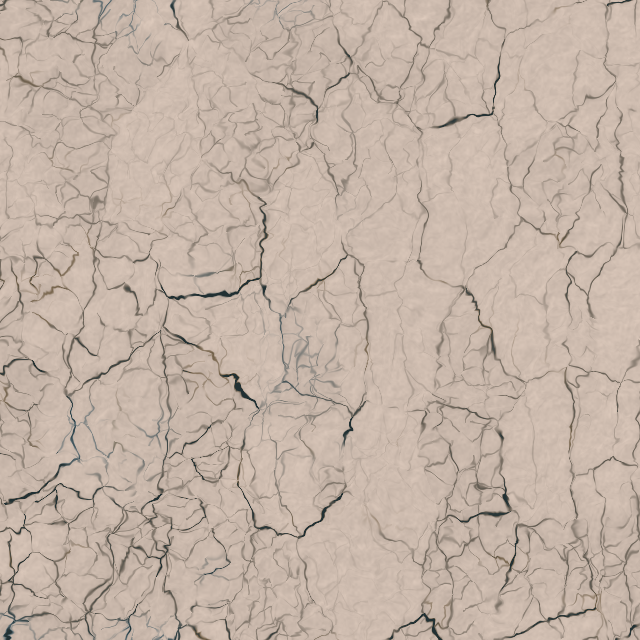
This texture is drawn by a WebGL 2 fragment shader. Its source:

```glsl
#version 300 es
precision highp float;
// Dry, cracked plaster: warped cell borders at several sizes form the cracks,
// broken up by noise. Cells stretch upright on the right and turn small and
// slanted on the left; a faint side-lit relief covers the surface.
uniform vec2 u_resolution;
out vec4 fragColor;

float hash1(vec2 p) {
  vec3 q = fract(vec3(p.xyx) * 0.1031);
  q += dot(q, q.yzx + 33.33);
  return fract((q.x + q.y) * q.z);
}

vec2 hash2(vec2 p) {
  return vec2(hash1(p), hash1(p + vec2(41.7, 113.3)));
}

float noise(vec2 p) {
  vec2 i = floor(p), f = fract(p);
  f = f * f * (3.0 - 2.0 * f);
  return mix(mix(hash1(i), hash1(i + vec2(1, 0)), f.x),
             mix(hash1(i + vec2(0, 1)), hash1(i + vec2(1, 1)), f.x), f.y);
}

float fbm(vec2 p) {
  float sum = 0.0, gain = 0.5;
  for (int i = 0; i < 4; i++) {
    sum += gain * noise(p);
    p = mat2(1.6, 1.2, -1.2, 1.6) * p + 7.3;
    gain *= 0.5;
  }
  return sum / 0.9375;
}

vec2 warp(vec2 p, float frequency, float amount) {
  vec2 q = p * frequency + 50.0;
  return p + amount * (vec2(noise(q), noise(q + 17.4)) - 0.5);
}

// Cell borders: x = distance in canvas units, y = border random, z = cell random
vec3 cells(vec2 p, vec2 scale, float seed) {
  vec2 q = p * scale + seed, base = floor(q), f = q - base;
  vec2 toNear = vec2(0.0), nearId = base;
  float best = 9.0;
  for (int y = -1; y <= 1; y++)
  for (int x = -1; x <= 1; x++) {
    vec2 g = vec2(x, y);
    vec2 r = g + 0.05 + 0.9 * hash2(base + g) - f;
    float d = dot(r, r);
    if (d < best) { best = d; toNear = r; nearId = base + g; }
  }
  float edge = 9.0, edgeRandom = 0.0;
  for (int y = -2; y <= 2; y++)
  for (int x = -2; x <= 2; x++) {
    vec2 id = base + vec2(x, y);
    vec2 r = vec2(x, y) + 0.05 + 0.9 * hash2(id) - f;
    vec2 across = r - toNear;
    if (dot(across, across) > 1e-4) {
      vec2 n = normalize(across);
      float d = dot(0.5 * (r + toNear), n) / length(n * scale);
      if (d < edge) { edge = d; edgeRandom = hash1(id + nearId + 5.5); }
    }
  }
  return vec3(edge, edgeRandom, hash1(nearId + 71.9));
}

float stroke(float d, float halfWidth, float soft) {
  return 1.0 - smoothstep(max(halfWidth - soft, 0.0), halfWidth + soft, d);
}

// Thin and open stretches along a crack, and borders that stay closed
float opening(vec2 p, float edgeRandom, float closedShare, float frequency) {
  float along = 0.65 * noise(p * frequency + edgeRandom * 37.0) + 0.35 * noise(p * 75.0 + 9.0);
  return smoothstep(0.16, 0.66, along)
       * smoothstep(closedShare - 0.1, closedShare + 0.1, edgeRandom);
}

void main() {
  vec2 p = gl_FragCoord.xy / u_resolution.y;
  float soft = max(0.0013, 0.68 / u_resolution.y);

  // Regions
  float patches = fbm(p * 5.0 + 3.0);
  float right = smoothstep(0.36, 0.6, p.x + 0.3 * (patches - 0.5));
  float left = 1.0 - right;
  float band = (p.y - 0.7 - 0.6 * p.x) / 0.09;
  float smoothBand = left * exp(-band * band);
  float lowerLeft = left * (1.0 - smoothstep(0.25, 0.7, p.y));

  // Jagged coordinates
  vec2 w = warp(warp(p, 11.0, 0.03), 38.0, 0.015);
  w = warp(warp(w, 83.0, 0.0085), 170.0, 0.0035);
  vec2 slanted = mat2(0.77, -0.64, 0.64, 0.77) * w;

  // Crack layers
  vec3 large = cells(w, vec2(7.5, 5.0), 20.0);
  vec3 upright = cells(w, vec2(17.0, 7.5), 60.0);
  vec3 medium = cells(w, vec2(20.0, 17.0), 90.0);
  vec3 fine = cells(slanted, vec2(29.0, 38.0), 130.0);

  float fill = smoothstep(0.3, 0.55, 0.5 * large.z + 0.5 * patches);
  float fineArea = smoothstep(0.44, 0.6, fbm(p * 7.0 + 31.0) + 0.08 * left);
  float largeOpen = opening(p, large.y, 0.0, 16.0) * (1.0 - 0.75 * smoothBand);
  float uprightOpen = opening(p, upright.y, 0.14, 19.0) * right * mix(0.25, 1.0, fill);
  float mediumOpen = opening(p, medium.y, 0.2, 24.0) * left * mix(0.35, 1.0, fill)
                   * (1.0 - 0.85 * smoothBand);
  float fineOpen = opening(p, fine.y, 0.3, 35.0) * fineArea * mix(0.2, 1.0, fill);

  float bold = clamp(large.y * large.y + 0.3 * lowerLeft, 0.0, 1.0);
  float depth = stroke(large.x, mix(0.0011, 0.0023, bold * largeOpen), soft)
              * largeOpen * mix(0.62, 1.1, bold);
  depth = max(depth, stroke(upright.x, 0.0012, soft) * uprightOpen * mix(0.48, 0.85, upright.y));
  depth = max(depth, stroke(medium.x, 0.0012, soft) * mediumOpen
              * (mix(0.42, 0.8, medium.y) + 0.25 * lowerLeft));
  depth = max(depth, stroke(fine.x, 0.0011, soft) * fineOpen * mix(0.3, 0.5, fine.y));
  float halo = max(largeOpen * exp(-large.x / 0.004),
               max(uprightOpen * exp(-upright.x / 0.0035),
                   mediumOpen * exp(-medium.x / 0.0035)));

  // Surface relief, lit from the upper left
  vec2 lightStep = vec2(-0.003, 0.004);
  float relief = fbm(w * 62.0) - fbm((w + lightStep) * 62.0);
  float grain = noise(p * 230.0) - 0.5;
  float shade = 1.0 + 0.14 * relief + 0.04 * grain + 0.04 * (patches - 0.5)
              - 0.085 * halo - 0.03 * fineArea * fill;
  vec3 plaster = vec3(0.812, 0.741, 0.690) * shade;

  // Crack colour: brown rims, cool dark cores, ochre and blue stains
  float stain = noise(p * 9.0 + 12.0);
  vec3 rim = vec3(0.43, 0.395, 0.35);
  rim = mix(rim, vec3(0.31, 0.39, 0.42), left * smoothstep(0.55, 0.85, stain));
  rim = mix(rim, vec3(0.50, 0.40, 0.27), 0.6 * smoothstep(0.74, 0.9, noise(p * 16.0 + 77.0)));
  vec3 color = mix(plaster, rim, clamp(depth / 0.68, 0.0, 1.0));
  color = mix(color, vec3(0.13, 0.19, 0.20), smoothstep(0.62, 1.02, depth));
  fragColor = vec4(color, 1.0);
}
```
